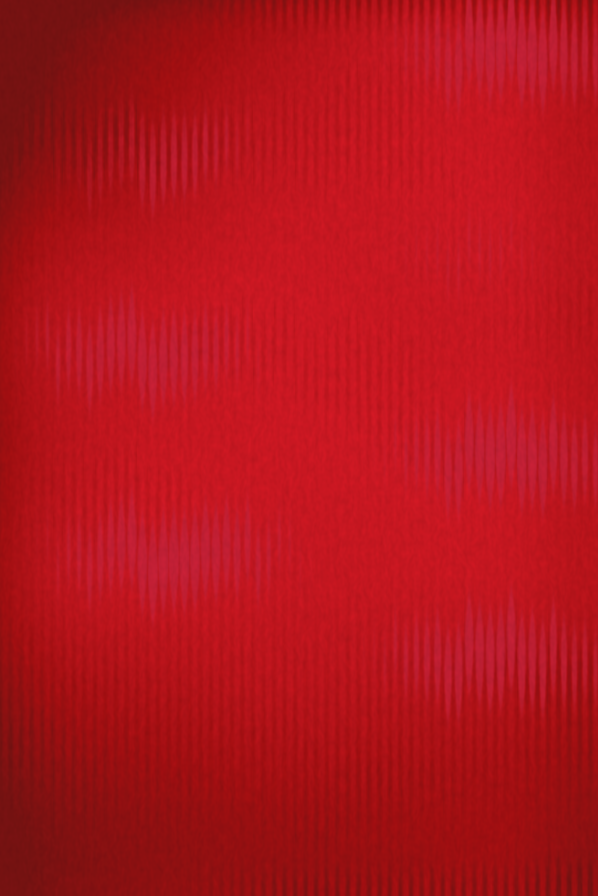
Write a WebGL 2 fragment shader that draws this texture.

```glsl
#version 300 es
precision highp float;
// Red ribbed cloth under uneven light: a broad shade falls off to the left
// and the bottom, and thin vertical ribs taper out of soft rose highlights.
// Gradient noise gives the slow mottling and the fine upright grain.

uniform vec2 u_resolution;
out vec4 fragColor;

float hash(vec2 p) {
    vec3 q = fract(vec3(p.xyx) * 0.1031);
    q += dot(q, q.yzx + 33.33);
    return fract((q.x + q.y) * q.z);
}

float cornerSlope(vec2 cell, vec2 corner, vec2 f) {
    float angle = 6.2832 * hash(cell + corner);
    return dot(vec2(cos(angle), sin(angle)), f - corner);
}

float gradientNoise(vec2 p) {
    vec2 cell = floor(p), f = fract(p);
    vec2 u = f * f * f * (f * (f * 6.0 - 15.0) + 10.0);
    vec2 e = vec2(0.0, 1.0);
    return mix(mix(cornerSlope(cell, e.xx, f), cornerSlope(cell, e.yx, f), u.x),
               mix(cornerSlope(cell, e.xy, f), cornerSlope(cell, e.yy, f), u.x), u.y);
}

// Broad darkness of the cloth, 0 in full light.
float shadow(vec2 uv) {
    float sideWidth = 0.085 + 0.13 * smoothstep(0.4, 0.0, uv.y);
    float side = 0.54 * exp(-uv.x / sideWidth);
    float corner = 0.85 * smoothstep(0.72, 0.0, length((uv - vec2(0.0, 1.0)) * vec2(1.0, 1.8)));
    float bottom = 0.54 * smoothstep(0.37, 0.03, uv.y);
    float top = 0.3 * exp((uv.y - 1.0) / 0.025);
    float right = 0.2 * smoothstep(0.82, 1.0, uv.x);
    return side + corner + bottom + top + right;
}

// Rose highlights alternating between the right and left of the cloth,
// faintest around the third.
float highlights(vec2 uv) {
    float sum = 0.0;
    for (int i = 0; i < 7; i++) {
        float k = float(i);
        float x = mix(0.83, 0.25, mod(k, 2.0)) + 0.14 * (hash(vec2(k, 3.0)) - 0.5);
        vec2 q = (uv - vec2(x, 0.945 - 0.113 * k)) / vec2(0.16, 0.045);
        float strength = 1.0 - 0.75 * exp(-(k - 2.0) * (k - 2.0) * 1.5);
        sum += strength * exp(-dot(q, q));
    }
    return min(sum, 1.0);
}

vec3 clothColour(float light) {
    vec3 c = mix(vec3(0.46, 0.07, 0.068), vec3(0.63, 0.056, 0.066), clamp(light * 2.0, 0.0, 1.0));
    return mix(c, vec3(0.785, 0.09, 0.13), clamp(light * 2.0 - 1.0, 0.0, 1.1));
}

void main() {
    vec2 uv = gl_FragCoord.xy / u_resolution;
    vec2 p = gl_FragCoord.xy / u_resolution.y;

    // Ribs: 0 on the crest, 1 in the groove; each column ends at its own height.
    float ribX = p.x * 85.0;
    float rib = abs(fract(ribX) - 0.5) * 2.0;
    float columnShift = 0.04 * (hash(vec2(floor(ribX), 5.0)) - 0.5);
    vec2 ribUv = uv + vec2(0.0, columnShift);

    // Highlights thin out into pointed teeth.
    float glow = highlights(ribUv);
    float teeth = smoothstep(rib - 0.3, rib + 0.3, glow) * smoothstep(0.05, 0.35, glow);

    // Grooves deepen around highlights, in lower bands and along both ends.
    float bands = smoothstep(0.05, 0.4, gradientNoise(ribUv * vec2(2.5, 9.0) + 4.0));
    float lower = smoothstep(0.05, 0.17, ribUv.y) * smoothstep(0.36, 0.22, ribUv.y);
    float ends = smoothstep(0.05, 0.0, min(uv.y, 1.0 - uv.y)) * smoothstep(0.25, 0.55, uv.x);
    float depth = 0.03 + 0.15 * bands + 0.12 * lower + 0.2 * glow + 0.4 * ends;
    float groove = smoothstep(0.2, 0.95, rib);

    // Slow mottling, and fine upright grain bent slightly off the vertical.
    float mottle = 0.1 * gradientNoise(uv * vec2(3.0, 5.0) + 11.0);
    float bend = 0.004 * gradientNoise(p * vec2(40.0, 30.0) + 53.0);
    vec2 thread = p + vec2(bend, 0.0);
    float grain = 0.5 * gradientNoise(thread * vec2(210.0, 85.0))
                + 0.35 * gradientNoise(thread * vec2(290.0, 190.0) + 37.0)
                + 0.25 * gradientNoise(thread * vec2(120.0, 40.0) + 71.0);

    float light = 0.99 - shadow(uv) + mottle + 0.05 * grain - depth * (groove - 0.25);
    vec3 colour = clothColour(light);

    // Rose tint, held back where the cloth is dark.
    float tint = (0.2 * glow + 0.55 * teeth) * smoothstep(0.3, 0.85, light);
    colour = mix(colour, vec3(0.75, 0.135, 0.235), tint);

    // The grain shows evenly in light and shade.
    colour *= 1.0 + 0.09 * grain;
    fragColor = vec4(colour, 1.0);
}
```
